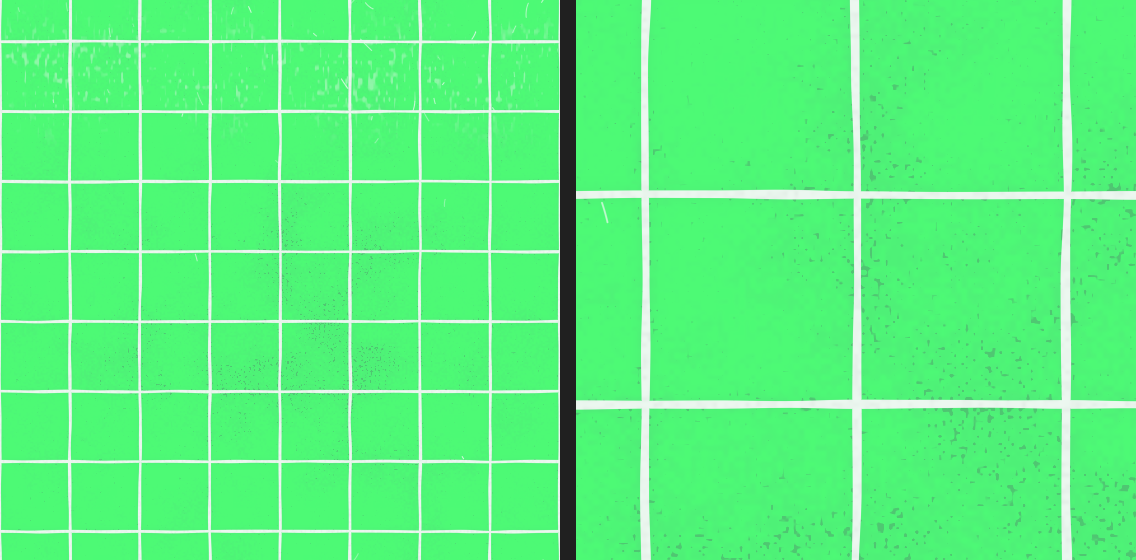
Left: the whole. Right: its middle third, enlarged.
This texture is drawn by a WebGL 2 fragment shader. Its source:

```glsl
#version 300 es
precision highp float;
// Worn bright green square tiles with thin, slightly uneven pale grout lines; tiles seamlessly.

#define TILES 8.0            // repeats across and down
#define GRID_SHIFT 0.406     // height of the first horizontal joint, in tiles
#define JOINT_HALF 0.0025    // half the joint width
#define WOBBLE 0.0022        // how far joints stray from straight
#define GRIME 0.75           // strength of dark specks
#define DUST 0.55            // strength of pale specks
#define SCRATCHES 34

uniform vec2 u_resolution;
out vec4 outColor;

const vec3 GREEN = vec3(0.30, 0.98, 0.46);
const vec3 SHADE = vec3(0.31, 0.93, 0.47);
const vec3 DIRT  = vec3(0.31, 0.72, 0.44);
const vec3 GROUT = vec3(0.925, 0.97, 0.94);
const vec3 CHALK = vec3(0.77, 0.96, 0.82);

float hash(vec2 p) {
  vec3 q = fract(p.xyx * vec3(0.1031, 0.1030, 0.0973));
  q += dot(q, q.yzx + 33.33);
  return fract((q.x + q.y) * q.z);
}

// Value noise on the unit square that wraps after a whole number of cells
float noise(vec2 p, vec2 cells, float seed) {
  p *= cells;
  vec2 i = floor(p), f = fract(p);
  f = f * f * (3.0 - 2.0 * f);
  vec2 a = mod(i, cells) + seed, b = mod(i + 1.0, cells) + seed;
  return mix(mix(hash(a), hash(vec2(b.x, a.y)), f.x),
             mix(hash(vec2(a.x, b.y)), hash(b), f.x), f.y);
}

// Shortest offset on the repeating canvas
vec2 wrapped(vec2 d) { return d - round(d); }

// Distance to the nearest joint on each axis, with gentle waviness
vec2 jointDistance(vec2 p) {
  vec2 sway = vec2(noise(p, vec2(8.0, 16.0), 11.0), noise(p, vec2(16.0, 8.0), 47.0)) - 0.5;
  vec2 g = (p + WOBBLE * sway) * TILES - vec2(0.0, GRID_SHIFT);
  return abs(g - round(g)) / TILES;
}

// Short bent marks, mostly gathered in the upper rows
float scratches(vec2 p, float pixel) {
  float marks = 0.0;
  for (int i = 0; i < SCRATCHES; i++) {
    float id = float(i) + 1.0;
    float spread = hash(vec2(id, 5.0)) - 0.5;
    float reach = i % 4 == 0 ? 0.9 : 0.22;
    vec2 d = wrapped(p - vec2(hash(vec2(id, 2.0)), 0.89 + reach * spread));
    float angle = 0.9 + 1.6 * hash(vec2(id, 7.0));
    vec2 q = vec2(d.x * cos(angle) + d.y * sin(angle), d.y * cos(angle) - d.x * sin(angle));
    float size = mix(0.002, 0.014, pow(hash(vec2(id, 9.0)), 2.0));
    q.y += 30.0 * (hash(vec2(id, 13.0)) - 0.5) * q.x * q.x;
    float dist = length(vec2(max(abs(q.x) - size, 0.0), q.y)) - 0.0004;
    float ink = 1.0 - smoothstep(-0.5 * pixel, pixel, dist);
    marks = max(marks, ink * mix(0.25, 0.9, hash(vec2(id, 17.0))));
  }
  return marks;
}

void main() {
  vec2 p = gl_FragCoord.xy / u_resolution;
  float pixel = 1.0 / min(u_resolution.x, u_resolution.y);

  // Joints, their width changing a little along the way
  vec2 joint = jointDistance(p);
  float width = JOINT_HALF * mix(0.78, 1.22, noise(p, vec2(24.0), 71.0));
  float edge = min(joint.x, joint.y) - width;
  float grout = 1.0 - smoothstep(-0.6 * pixel, 0.7 * pixel, edge);

  // Broad regions of wear
  vec2 fromDirt = wrapped(p - vec2(0.53, 0.40)) / vec2(0.50, 0.36);
  float dirtArea = 1.0 - smoothstep(0.1, 1.0, length(fromDirt));
  float dustArea = 1.0 - smoothstep(0.02, 0.15, abs(wrapped(p - vec2(0.0, 0.87)).y));
  float cloud = noise(p, vec2(12.0), 3.0) * 0.6 + noise(p, vec2(37.0), 29.0) * 0.4;
  float rim = exp(-max(edge, 0.0) * 330.0);

  // Glaze with soft tonal variation and darker rims
  float grain = noise(p, vec2(310.0), 5.0);
  float fine = noise(p, vec2(440.0), 19.0);
  float tone = smoothstep(0.40, 0.85, cloud * 0.5 + grain * 0.35 + dirtArea * 0.25);
  vec3 color = mix(GREEN, SHADE, clamp(0.75 * tone + 0.6 * rim, 0.0, 1.0));

  // Dark specks, denser in the dirty area and beside joints
  float density = dirtArea * smoothstep(0.25, 0.8, cloud) * 0.24 + rim * 0.13 * (0.4 + dirtArea);
  float specks = smoothstep(0.93 - density, 1.06 - density, fine);
  color = mix(color, DIRT, GRIME * specks);

  // Pale dust and scratches
  float streak = noise(p, vec2(220.0, 90.0), 53.0);
  float dust = smoothstep(0.74, 1.0, streak * 0.7 + cloud * 0.45) * dustArea;
  color = mix(color, CHALK, DUST * dust);
  color = mix(color, GROUT, scratches(p, pixel));

  // Grout on top, faintly mottled
  color = mix(color, GROUT * (1.0 - 0.035 * grain * grain), grout);
  outColor = vec4(color, 1.0);
}
```
